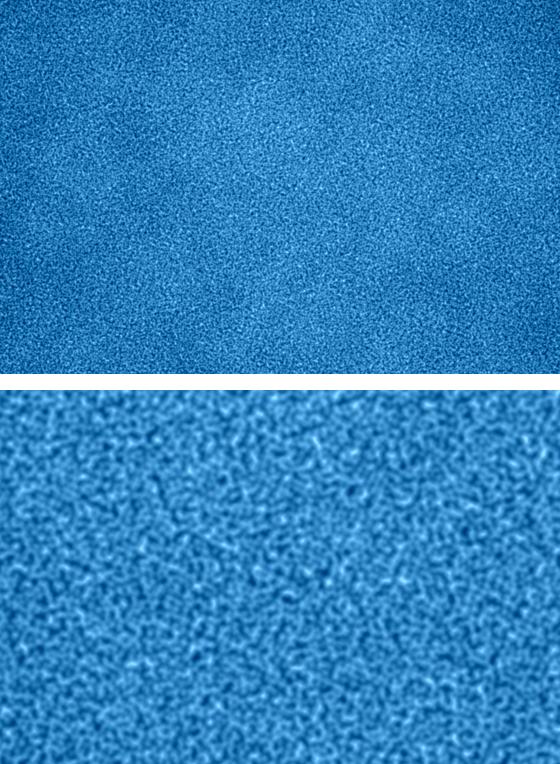
Top, the full canvas; bottom, a detail of the centre.
This texture is drawn by a Shadertoy shader. Its source:

```glsl
// Fine blue granulated surface, like short carpet pile or rubber crumb.
// Two rotated layers of gradient noise form the grain; soft patches and
// a broad light falloff shade it towards the corners.

const vec3 BASE_BLUE = vec3(0.143, 0.485, 0.724);
const vec3 PALE_TINT = vec3(0.10, 0.06, 0.03);
const vec2 LIGHT_CENTER = vec2(0.06, 0.0);

// Pseudo-random unit vector for a lattice point
vec2 latticeGradient(vec2 cell, uint seed) {
    uvec2 q = uvec2(ivec2(cell)) * uvec2(1597334673u, 3812015801u);
    uint h = q.x ^ q.y ^ (seed * 668265263u);
    h = (h ^ (h >> 15)) * 739982445u;
    h ^= h >> 14;
    float angle = float(h & 65535u) / 65536.0 * 6.28319;
    return vec2(cos(angle), sin(angle));
}

float gradientNoise(vec2 p, uint seed) {
    vec2 cell = floor(p);
    vec2 f = p - cell;
    vec2 u = f * f * f * (f * (f * 6.0 - 15.0) + 10.0);
    vec2 e = vec2(1.0, 0.0);
    float a = dot(latticeGradient(cell, seed), f);
    float b = dot(latticeGradient(cell + e.xy, seed), f - e.xy);
    float c = dot(latticeGradient(cell + e.yx, seed), f - e.yx);
    float d = dot(latticeGradient(cell + e.xx, seed), f - e.xx);
    return mix(mix(a, b, u.x), mix(c, d, u.x), u.y);
}

vec2 rotate(vec2 p, float angle) {
    float c = cos(angle), s = sin(angle);
    return vec2(c * p.x - s * p.y, s * p.x + c * p.y);
}

// Grain with a given number of cells per canvas height
float grainTone(vec2 p, float density, float contrast) {
    float fine = gradientNoise(rotate(p, 0.47) * density, 1u);
    float coarse = gradientNoise(rotate(p, 1.13) * density * 0.66, 2u);
    return contrast * (0.8 * fine + 0.6 * coarse);
}

// Cloudy unevenness and loose clumps, weaker with each octave
float patchTone(vec2 p, float density, float strength) {
    float sum = 0.0;
    for (uint i = 0u; i < 4u; i++) {
        sum += strength * gradientNoise(rotate(p, float(i) + 0.3) * density, 10u + i);
        density *= 2.5;
        strength *= 0.8;
    }
    return sum;
}

float lightFalloff(vec2 p, vec2 center, float gain, float falloff) {
    vec2 d = p - center;
    return gain - falloff * dot(d, d);
}

void mainImage(out vec4 fragColor, in vec2 fragCoord) {
    vec2 p = (fragCoord - 0.5 * iResolution.xy) / iResolution.y;

    float grain = grainTone(p, 160.0, 0.41);
    float shade = lightFalloff(p, LIGHT_CENTER, 0.041, 0.15)
                + patchTone(p, 4.0, 0.06);

    // Brightest grains turn slightly paler
    vec3 color = BASE_BLUE + grain + shade;
    color += PALE_TINT * smoothstep(0.14, 0.28, grain);

    fragColor = vec4(clamp(color, 0.0, 1.0), 1.0);
}
```
